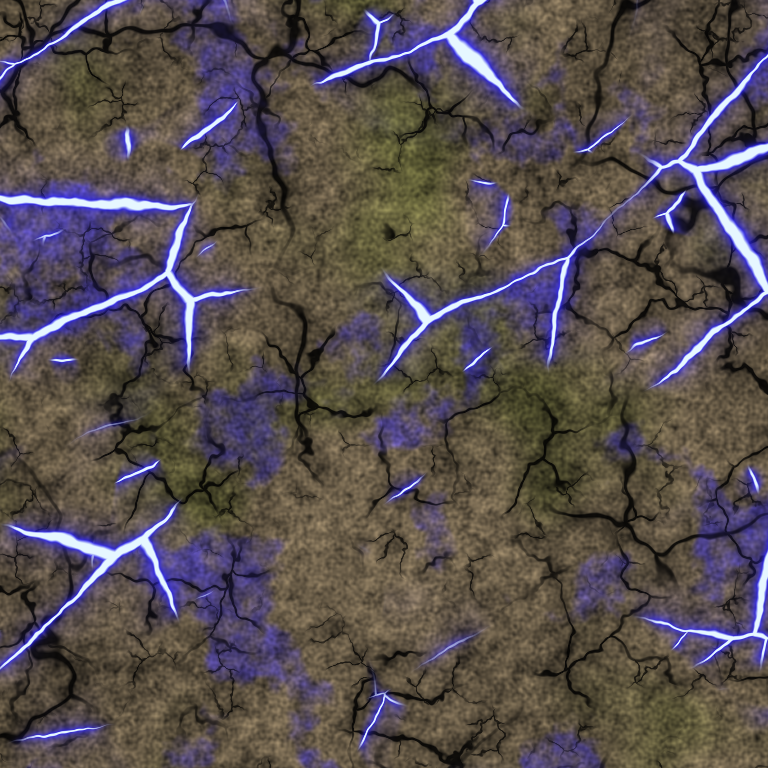
Reproduce this texture procedurally as a Shadertoy shader.

```glsl
const vec3 STONE = vec3(0.405, 0.355, 0.275);
const vec3 MOSS = vec3(0.335, 0.330, 0.190);
const vec3 HAZE = vec3(0.27, 0.23, 0.66);
const vec3 GLOW = vec3(0.17, 0.14, 0.96);
const vec3 CORE = vec3(0.90, 0.97, 1.0);

vec2 hash2(vec2 p) {
    p = vec2(dot(p, vec2(127.1, 311.7)), dot(p, vec2(269.5, 183.3)));
    return fract(sin(p) * 43758.5);
}

float corner(vec2 cell, vec2 f, vec2 offset) {
    return dot(hash2(cell + offset) * 2.0 - 1.0, f - offset);
}

float gradientNoise(vec2 p) {
    vec2 c = floor(p), f = fract(p);
    vec2 u = f * f * f * (f * (f * 6.0 - 15.0) + 10.0);
    float low = mix(corner(c, f, vec2(0, 0)), corner(c, f, vec2(1, 0)), u.x);
    float high = mix(corner(c, f, vec2(0, 1)), corner(c, f, vec2(1, 1)), u.x);
    return mix(low, high, u.y);
}

float fbm(vec2 p, int octaves) {
    float sum = 0.0, amplitude = 1.0;
    for (int i = 0; i < octaves; i++) {
        sum += amplitude * gradientNoise(p);
        p = mat2(1.6, 1.2, -1.2, 1.6) * p + 7.3;
        amplitude *= 0.55;
    }
    return sum;
}

vec2 warp(vec2 p, float scale, int octaves) {
    return vec2(fbm(p * scale, octaves), fbm(p * scale + 31.7, octaves));
}

mat2 rotation(float angle) {
    float c = cos(angle), s = sin(angle);
    return mat2(c, -s, s, c);
}

// Distance to the nearest border between random cells
float cellEdge(vec2 p) {
    vec2 cell = floor(p), f = fract(p), nearest = vec2(0.0);
    float best = 8.0, edge = 8.0;
    for (int j = -1; j <= 1; j++)
    for (int i = -1; i <= 1; i++) {
        vec2 o = vec2(i, j), r = o + hash2(cell + o) - f;
        if (dot(r, r) < best) { best = dot(r, r); nearest = r; }
    }
    for (int j = -2; j <= 2; j++)
    for (int i = -2; i <= 2; i++) {
        vec2 o = vec2(i, j), r = o + hash2(cell + o) - f, gap = r - nearest;
        if (dot(gap, gap) > 0.0001)
            edge = min(edge, dot(0.5 * (r + nearest), normalize(gap)));
    }
    return edge;
}

// Darkness of a broken crack network, with a soft shadow around each line
float cracks(vec2 uv, float scale, float width, float threshold) {
    vec2 p = uv + 0.35 / scale * warp(uv, scale * 1.3, 4);
    float d = cellEdge(p * scale + 4.7) / scale;
    float presence = smoothstep(threshold, threshold + 0.25, fbm(uv * scale * 0.6 + 13.1, 2));
    float line = 1.0 - smoothstep(width * 0.3, width * 1.4, d);
    return presence * (0.65 * line + 0.45 * exp(-d / (width * 4.0)));
}

// Tapering energy veins: x is the white core, y the tight glow, z the wide halo
vec3 veins(vec2 uv, vec2 scale, float width, float patchScale, float threshold) {
    vec2 p = uv + 0.010 * warp(uv, 11.0, 2) + 0.0035 * warp(uv, 48.0, 2);
    float d = cellEdge(rotation(0.62) * p * scale + 2.3) / sqrt(scale.x * scale.y);
    float presence = smoothstep(threshold, threshold + 0.34, gradientNoise(uv * patchScale + scale));
    float swell = 0.65 + 1.5 * gradientNoise(uv * 8.0 + 5.0);
    float w = width * presence * max(swell, 0.22);
    float fade = smoothstep(0.0, 0.22, presence);
    float core = fade * (1.0 - smoothstep(w * 0.6, w + 0.0016, d));
    float outside = max(d - w, 0.0);
    return vec3(core, fade * exp(-outside / 0.0042), fade * exp(-outside / 0.020));
}

vec3 rock(vec2 uv) {
    // Light falling across lumps, then coarse and fine grain
    vec2 stepToLight = vec2(-0.004, 0.006);
    vec2 lumps = uv + 0.03 * warp(uv, 6.0, 2);
    float relief = fbm(lumps * 9.0, 5) - fbm((lumps + stepToLight) * 9.0, 5);
    float shade = 1.0 + 0.30 * fbm(uv * 5.0, 3) + 0.75 * relief;
    shade += 0.50 * fbm(uv * 42.0, 3) + 0.55 * gradientNoise(uv * 170.0);
    vec3 color = mix(STONE, MOSS, smoothstep(0.0, 0.5, fbm(uv * 3.0 + 8.0, 3)));

    float dark = cracks(uv, 4.0, 0.0045, -0.12);
    dark = max(dark, cracks(uv + 3.0, 9.0, 0.0026, -0.10));
    dark = max(dark, 0.8 * cracks(uv + 6.0, 20.0, 0.0015, 0.05));
    return color * max(shade, 0.2) * (1.0 - 0.88 * min(dark, 1.0));
}

void mainImage(out vec4 fragColor, in vec2 fragCoord) {
    vec2 uv = fragCoord / iResolution.y;
    vec3 color = rock(uv);
    float brightness = dot(color, vec3(0.333));

    vec3 energy = veins(uv, vec2(3.3, 5.4), 0.0080, 3.2, -0.06);
    energy = max(energy, veins(uv + 9.0, vec2(6.0, 11.0), 0.0060, 9.0, 0.20));

    // Ragged violet stains, stronger beside the veins
    float stain = smoothstep(0.13, 0.34, fbm(uv * 5.0 + 21.0, 5));
    float mottling = clamp(0.75 + 0.8 * fbm(uv * 30.0 + 2.0, 3), 0.0, 1.0);
    float haze = clamp(0.72 * stain + 0.55 * energy.z, 0.0, 0.85) * mottling;
    color = mix(color, HAZE * (0.30 + 2.1 * brightness), haze);

    color = mix(color, GLOW, min(energy.y * 0.95, 1.0));
    color = mix(color, CORE, energy.x);
    fragColor = vec4(clamp(color, 0.0, 1.0), 1.0);
}
```
